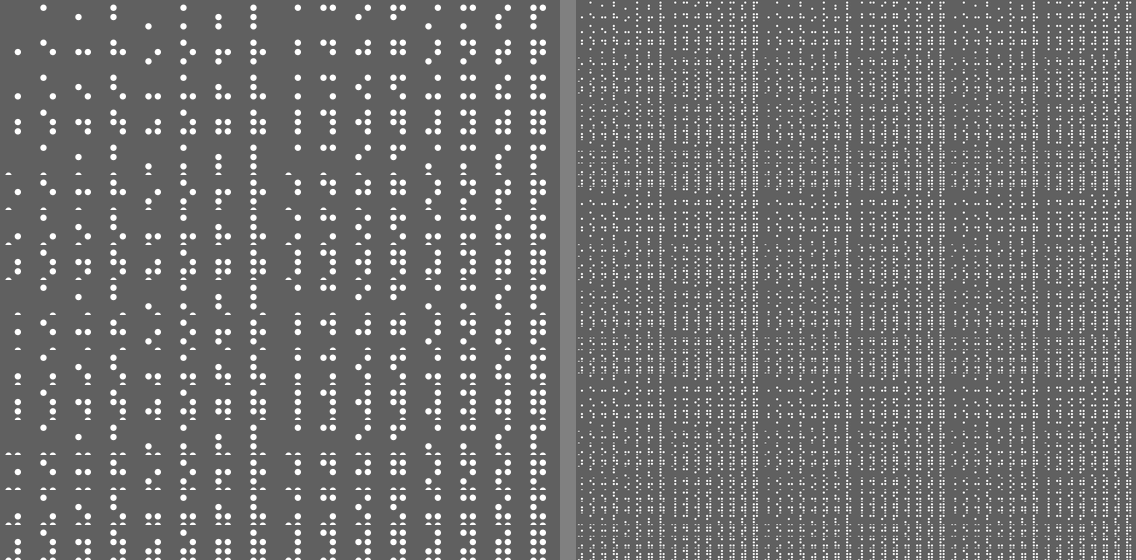
Left, the tile; right, the same tile 3 across and 3 down.
Write a Shadertoy shader that draws this pattern.

```glsl
// All 256 eight-dot braille cells in a 16 by 16 grid, white dots on grey.

// Column and row of a dot: three down each side, then the bottom pair.
vec2 dotSlot(int k) {
    return k < 6 ? vec2(k / 3, k % 3) : vec2(k - 6, 3);
}

void mainImage(out vec4 fragColor, in vec2 fragCoord) {
    // Grid position, with rows counted from the top
    vec2 grid = 16.0 * fragCoord / iResolution.xy;
    grid.y = 16.0 - grid.y;
    vec2 p = fract(grid);
    ivec2 cell = ivec2(floor(grid));
    int code = cell.y * 16 + cell.x;
    float pixel = 16.0 / min(iResolution.x, iResolution.y);

    // Each bit of the cell number raises one dot
    float ink = 0.0;
    for (int k = 0; k < 8; k++) {
        if (((code >> k) & 1) == 1) {
            vec2 center = vec2(0.242, 0.221) + dotSlot(k) * vec2(0.268, 0.266);
            float d = length(p - center) - 0.09;
            ink = max(ink, clamp(0.5 - d / pixel, 0.0, 1.0));
        }
    }

    // The bottom pair is cut off by the cell edge
    ink *= clamp((1.0 - p.y) / pixel + 0.5, 0.0, 1.0);

    fragColor = vec4(mix(vec3(0.378), vec3(0.995), ink), 1.0);
}
```
